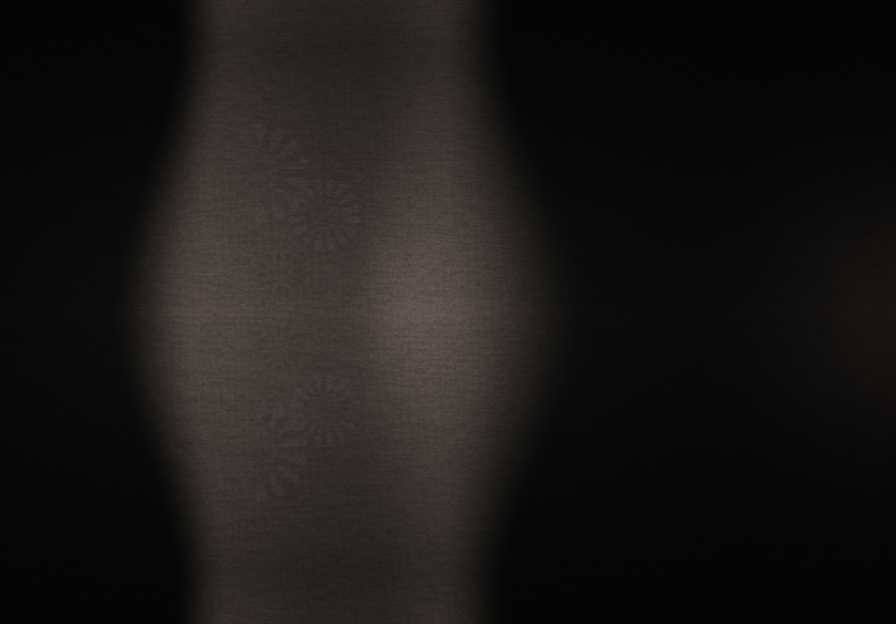
Write a Shadertoy shader that draws this background.

```glsl
// Dim brown satin backdrop: a bulging vertical band of light with a brighter
// ridge, mirrored about the middle, over near-black. Built from soft edges and
// gaussians, with polar-repeated petal rosettes and a fine woven grain.

const float PI = 3.14159265;
const vec3 DARK_HUE = vec3(1.0, 0.97, 0.85);
const vec3 LIT_HUE = vec3(1.0, 0.87, 0.81);
const vec3 PETAL_LIGHT = vec3(0.02, 0.021, 0.021);
const vec3 SMALL_PETAL_COLOR = vec3(0.185, 0.155, 0.14);

float hash(vec2 p) {
    return fract(sin(dot(p, vec2(127.1, 311.7))) * 43758.5453);
}

float noise(vec2 p) {
    vec2 cell = floor(p), f = fract(p);
    f = f * f * (3.0 - 2.0 * f);
    return mix(mix(hash(cell), hash(cell + vec2(1, 0)), f.x),
               mix(hash(cell + vec2(0, 1)), hash(cell + vec2(1, 1)), f.x), f.y);
}

float gauss(float x, float width) {
    return exp(-x * x / (width * width));
}

float softStep(float edge, float halfWidth, float x) {
    return smoothstep(edge - halfWidth, edge + halfWidth, x);
}

// Brightness of the light band; d is 0 at mid height and 1 at top and bottom
float bandLight(float x, float d) {
    float bulge = 0.5 + 0.5 * cos(PI * min(d / 0.9, 1.0));
    float leftEdge = softStep(mix(0.224, 0.172, bulge), mix(0.032, 0.05, bulge), x);
    float rightEdge = 1.0 - softStep(mix(0.53, 0.575, bulge), mix(0.042, 0.085, bulge), x);
    float ridge = softStep(mix(0.455, 0.425, bulge), 0.045, x);
    float level = mix(0.25, 0.185, smoothstep(0.22, 0.38, x));
    level += ridge * mix(0.055, 0.085, bulge);
    level += 0.035 * gauss(x - 0.46, 0.05) * gauss(d, 0.22);
    level *= mix(1.0, 0.74, smoothstep(0.0, 0.85, d));
    level *= 1.0 - 0.12 * gauss(d - 0.84, 0.1);
    return level * leftEdge * rightEdge;
}

// Faint light spilling to the sides, and the glow at the right border
float ambientLight(float x, float d) {
    float spill = 0.05 * gauss(x - 0.38, 0.4) * gauss(d, 0.55);
    float border = 0.065 * gauss(1.0 - x, 0.14) * gauss(d, 0.42);
    return 0.02 + spill + border;
}

// Coverage of one ring of teardrop petals reaching from inner to outer radius
float petalRing(vec2 p, float count, float inner, float outer, float width, float blur) {
    float sector = 2.0 * PI / count;
    float angle = mod(atan(p.y, p.x), sector) - 0.5 * sector;
    vec2 q = length(p) * vec2(cos(angle), sin(angle));
    float t = clamp((q.x - inner) / (outer - inner), 0.0, 1.0);
    float dist = length(q - vec2(mix(inner, outer, t), 0.0)) - width * mix(0.25, 1.0, t);
    return 1.0 - smoothstep(-blur, blur, dist);
}

float rosette(vec2 p, float radius, float count, float blur) {
    float outerRing = petalRing(p, count, 0.52 * radius, 0.88 * radius, 0.11 * radius, blur);
    float innerRing = petalRing(p, count, 0.24 * radius, 0.38 * radius, 0.055 * radius, blur);
    return max(outerRing, 0.6 * innerRing);
}

void mainImage(out vec4 fragColor, in vec2 fragCoord) {
    vec2 uv = fragCoord / iResolution.xy;
    float aspect = iResolution.x / iResolution.y;
    float d = abs(2.0 * uv.y - 1.0);
    float blur = 1.0 / iResolution.y;

    // Light band and surroundings
    float light = bandLight(uv.x, d) + ambientLight(uv.x, d) * 0.9;
    light *= 1.0 + 0.05 * gauss(d, 0.03);
    vec3 color = light * mix(DARK_HUE, LIT_HUE, smoothstep(0.02, 0.2, light));
    color.r += 0.012 * gauss(1.0 - uv.x, 0.08) * gauss(d, 0.35);

    // Rosettes, mirrored above and below mid height
    vec2 p = vec2(uv.x * aspect, 0.5 * d);
    vec2 large = p - vec2(0.286 * aspect, 0.222);
    float largeMask = rosette(large, 0.084, 15.0, blur) * smoothstep(-0.045, 0.03, large.x);
    float mediumMask = rosette(p - vec2(0.362 * aspect, 0.157), 0.058, 16.0, blur);
    float smallMask = rosette(p - vec2(0.313 * aspect, 0.059), 0.038, 13.0, blur);
    color += PETAL_LIGHT * max(largeMask, mediumMask);
    color = mix(color, SMALL_PETAL_COLOR, 0.25 * smallMask);

    // Woven grain: short horizontal threads plus fine speckle
    float threads = noise(uv * vec2(70.0, 330.0)) - 0.5;
    float speckle = noise(uv * vec2(500.0, 350.0) + 17.0) - 0.5;
    color *= 1.0 + 0.12 * threads + 0.18 * speckle;

    fragColor = vec4(clamp(color, 0.0, 1.0), 1.0);
}
```
